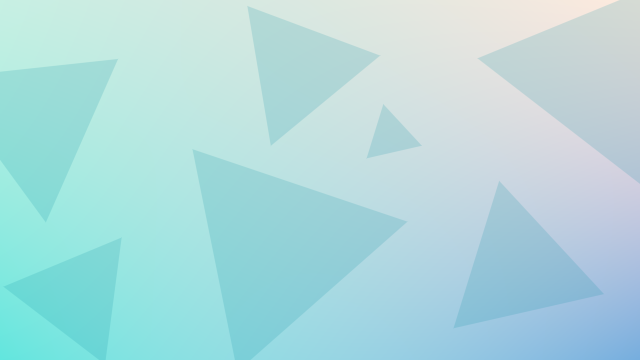
Give the GLSL for this background, as a WebGL 2 fragment shader.

```glsl
#version 300 es
precision highp float;
// Pale translucent teal triangles over a soft mint, peach and blue gradient.
// The gradient is a biquadratic blend of nine colours; each equilateral
// triangle is a distance function set by its centre and one tip.

uniform vec2 u_resolution;
out vec4 fragColor;

// Centre (xy) and one tip (zw), in units of the canvas height
const vec4 TRIANGLES[7] = vec4[7](
    vec4(0.0965, 0.667, 0.1273, 0.382),
    vec4(0.8318, 0.808, 0.7523, 0.595),
    vec4(1.085, 0.622, 1.0648, 0.7106),
    vec4(1.7236, 0.7843, 1.3264, 0.838),
    vec4(0.7752, 0.3125, 1.1319, 0.3843),
    vec4(0.213, 0.1771, 0.0093, 0.2037),
    vec4(1.4414, 0.2563, 1.3866, 0.4977));

// Parabola through three colours at t = 0, 0.5 and 1
vec3 quadratic(vec3 a, vec3 b, vec3 c, float t) {
    return a * (1.0 - t) * (1.0 - 2.0 * t) + b * 4.0 * t * (1.0 - t) + c * t * (2.0 * t - 1.0);
}

vec3 background(vec2 uv) {
    vec3 bottom = quadratic(vec3(0.38, 0.90, 0.87), vec3(0.59, 0.84, 0.89), vec3(0.46, 0.68, 0.87), uv.x);
    vec3 middle = quadratic(vec3(0.62, 0.925, 0.88), vec3(0.745, 0.88, 0.885), vec3(0.82, 0.81, 0.875), uv.x);
    vec3 top = quadratic(vec3(0.78, 0.94, 0.89), vec3(0.865, 0.91, 0.88), vec3(1.0, 0.92, 0.87), uv.x);
    return quadratic(bottom, middle, top, uv.y);
}

// Signed distance to the edges of an equilateral triangle
float triangleDistance(vec2 p, vec2 centre, vec2 tip) {
    float radius = length(tip - centre);
    vec2 axis = (tip - centre) / radius;
    vec2 side = vec2(-axis.y, axis.x);
    vec2 q = vec2(dot(p - centre, axis), abs(dot(p - centre, side)));
    return max(-q.x, dot(q, vec2(0.5, 0.866))) - 0.5 * radius;
}

void main() {
    vec2 uv = gl_FragCoord.xy / u_resolution;
    vec2 p = vec2(uv.x * 16.0 / 9.0, uv.y);
    float edge = 0.7 / u_resolution.y;
    vec3 color = background(uv);

    // Tint each triangle with translucent teal
    for (int i = 0; i < TRIANGLES.length(); i++) {
        float d = triangleDistance(p, TRIANGLES[i].xy, TRIANGLES[i].zw);
        float cover = 1.0 - smoothstep(-edge, edge, d);
        color = mix(color, vec3(0.02, 0.55, 0.63), 0.165 * cover);
    }
    fragColor = vec4(clamp(color, 0.0, 1.0), 1.0);
}
```
